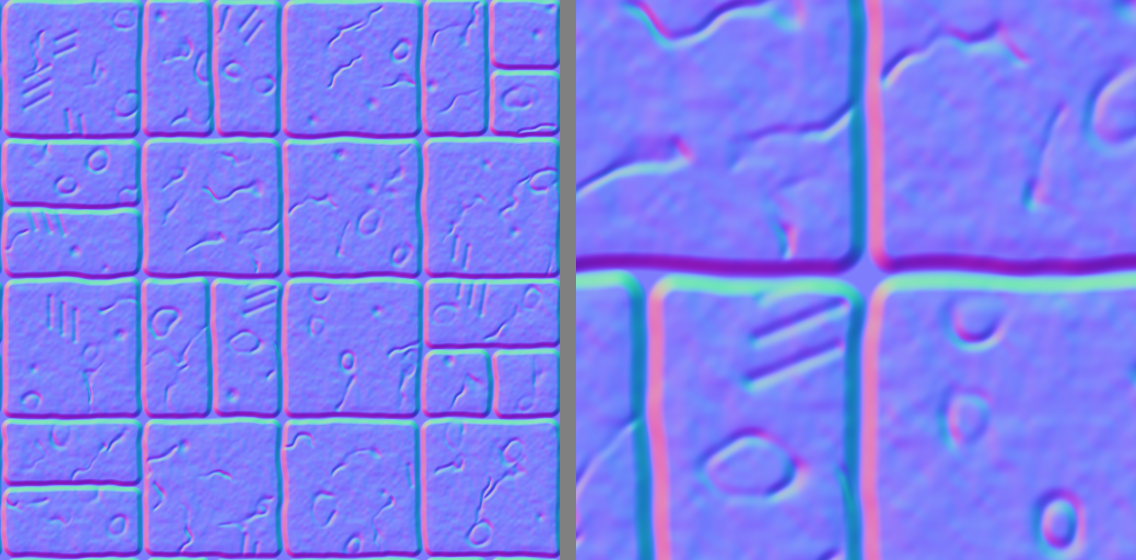
Left, the full canvas; right, a detail of the centre.
A Shadertoy shader for this texture map:

```glsl
// Tangent-space normal map of worn paving: a 4 x 4 grid of stones, some split
// into halves or quarters. A height field of bevelled stones, grain, cracks,
// craters and scratches is differentiated and packed into colour. Wraps around.

float hash(vec2 p) {
    vec3 q = fract(p.xyx * vec3(0.1031, 0.1030, 0.0973));
    q += dot(q, q.yzx + 33.33);
    return fract((q.x + q.y) * q.z);
}

vec2 hash2(vec2 p) {
    return vec2(hash(p), hash(p + 71.7));
}

// Value noise with freq lattice points per grid cell, periodic over 4 cells
float noise(vec2 p, float freq) {
    p *= freq;
    vec2 i = floor(p), f = fract(p), period = vec2(4.0 * freq);
    f = f * f * f * (f * (f * 6.0 - 15.0) + 10.0);
    vec2 a = mod(i, period), b = mod(i + 1.0, period);
    return mix(mix(hash(a), hash(vec2(b.x, a.y)), f.x),
               mix(hash(vec2(a.x, b.y)), hash(b), f.x), f.y);
}

// Centre and half size of the stone under p; returns its random seed
vec2 findStone(vec2 p, out vec2 centre, out vec2 halfSize) {
    // 0 whole, 1 tall pair, 2 wide pair, 3 tall + two small, 4 wide + two small
    const int splits[16] = int[16](2, 0, 0, 0,
                                   0, 1, 0, 4,
                                   2, 0, 0, 0,
                                   0, 1, 0, 3);
    vec2 cell = floor(p), q = p - cell, wrapped = mod(cell, 4.0);
    int kind = splits[int(wrapped.y) * 4 + int(wrapped.x)];
    vec2 middle = 0.5 + 0.03 * (hash2(wrapped + 5.0) - 0.5);
    bool splitX = kind == 1 || kind == 3 || (kind == 4 && q.y < middle.y);
    bool splitY = kind == 2 || kind == 4 || (kind == 3 && q.x >= middle.x);
    vec2 lo = vec2(0.0), hi = vec2(1.0);
    if (splitX) { if (q.x < middle.x) hi.x = middle.x; else lo.x = middle.x; }
    if (splitY) { if (q.y < middle.y) hi.y = middle.y; else lo.y = middle.y; }
    centre = cell + 0.5 * (lo + hi);
    halfSize = 0.5 * (hi - lo);
    return wrapped * 13.0 + step(vec2(0.1), lo) * vec2(5.0, 7.0);
}

float roundedBox(vec2 p, vec2 halfSize, float radius) {
    vec2 q = abs(p) - halfSize + radius;
    return length(max(q, 0.0)) + min(max(q.x, q.y), 0.0) - radius;
}

float segment(vec2 p, float halfLength) {
    return length(vec2(max(abs(p.x) - halfLength, 0.0), p.y));
}

// Depth of the marks spread evenly over one stone
float wear(vec2 p, vec2 centre, vec2 halfSize, vec2 seed) {
    float wiggle = 0.12 * (noise(p, 7.0) - 0.5) + 0.06 * (noise(p, 15.0) - 0.5);
    float fade = 0.3 + 0.8 * smoothstep(0.25, 0.7, noise(p + 1.5, 9.0));
    int count = 1 + int(26.0 * halfSize.x * halfSize.y);
    float depth = 0.0;
    for (int i = 0; i < count; i++) {
        vec2 id = seed + float(i) * vec2(17.3, 31.7);
        vec2 spot = fract(hash2(seed + 4.0) + float(i) * vec2(0.755, 0.57));
        vec2 q = p - centre - halfSize * 0.84 * (2.0 * spot - 1.0);
        float kind = hash(id + 8.7), size = hash(id + 12.9);
        float angle = 0.8 + 1.6 * (hash(id + 3.1) - 0.5);
        float d, width = 0.02, strength = fade;
        if (kind > 0.7 && kind < 0.84) angle += 0.35;
        q = mat2(cos(angle), -sin(angle), sin(angle), cos(angle)) * q;
        if (kind < 0.46) {                        // wandering crack
            d = segment(q + vec2(0.0, wiggle), 0.07 + 0.14 * size);
        } else if (kind < 0.7) {                  // irregular crater rim
            d = abs(length(q * vec2(0.85, 1.15)) + 0.4 * wiggle - 0.04 - 0.045 * size);
        } else if (kind < 0.84) {                 // parallel scratches
            float row = clamp(round(q.y / 0.09), -1.0, size > 0.6 ? 1.0 : 0.0);
            d = segment(q - vec2(0.05, 0.09) * row, 0.06 + 0.06 * size);
            width = 0.017;
            strength = 0.9;
        } else {                                  // small pit
            d = length(q) + 0.2 * wiggle;
            width = 0.028;
            strength = 1.2;
        }
        depth = max(depth, strength * exp(-d * d / (width * width)));
    }
    return depth;
}

float stoneHeight(vec2 p) {
    // Bend the joints slightly
    vec2 bent = p + 0.022 * (vec2(noise(p, 4.0), noise(p + 2.3, 4.0)) - 0.5)
                  + 0.009 * (vec2(noise(p, 12.0), noise(p + 1.3, 12.0)) - 0.5);
    vec2 centre, halfSize;
    vec2 seed = findStone(bent, centre, halfSize);
    float inset = 0.006 * hash(seed + 2.0);
    float inside = -roundedBox(bent - centre, halfSize - inset, 0.075);
    // Steep rim with a soft shoulder
    float bevel = 0.85 * smoothstep(0.0, 0.036, inside) + 0.15 * smoothstep(0.0, 0.1, inside);
    float grain = 0.007 * noise(p, 9.0) + 0.0055 * noise(p, 21.0) + 0.003 * noise(p, 36.0);
    float marks = 0.018 * wear(p, centre, halfSize, seed);
    return 0.05 * bevel + bevel * (grain - marks);
}

void mainImage(out vec4 fragColor, in vec2 fragCoord) {
    vec2 p = 4.0 * fragCoord / iResolution.xy - 0.014;
    vec2 e = vec2(0.011, 0.0);
    vec2 slope = vec2(stoneHeight(p + e.xy) - stoneHeight(p - e.xy),
                      stoneHeight(p + e.yx) - stoneHeight(p - e.yx)) / (2.0 * e.x);
    // Red rises towards the left edge of a stone, green towards its top
    vec3 normal = normalize(vec3(slope.x, -slope.y, 1.0));
    fragColor = vec4(0.495 + 0.495 * normal * vec3(0.92, 0.92, 1.0), 1.0);
}
```
